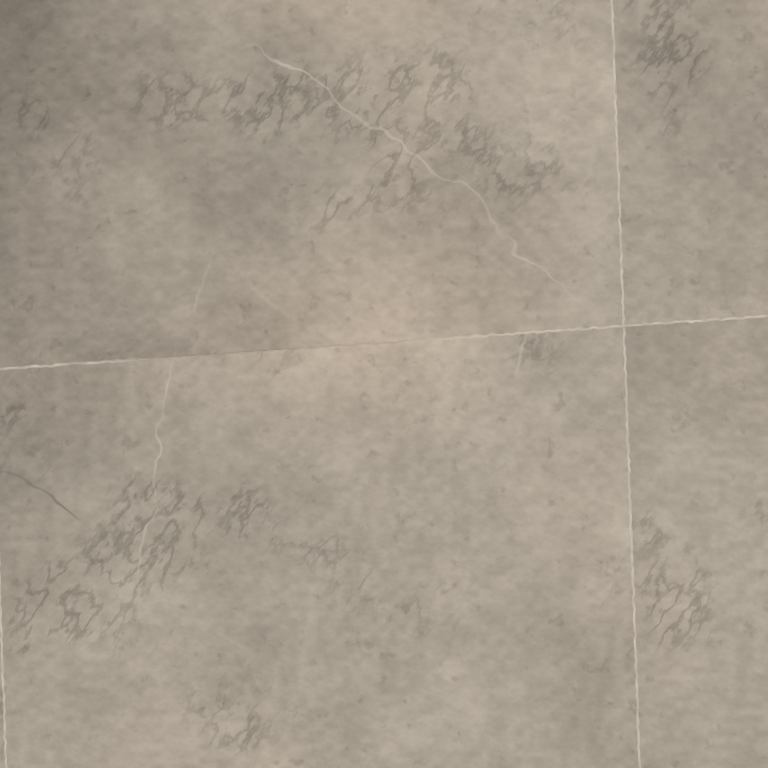
A WebGL 1 fragment shader for this texture:

```glsl
precision highp float;
uniform vec2 u_resolution;

float hash(vec2 p) {
  return fract(sin(dot(p, vec2(127.1, 311.7))) * 43758.5453);
}

float noise(vec2 p) {
  vec2 i = floor(p), f = fract(p);
  f = f * f * (3.0 - 2.0 * f);
  return mix(mix(hash(i), hash(i + vec2(1.0, 0.0)), f.x),
             mix(hash(i + vec2(0.0, 1.0)), hash(i + vec2(1.0, 1.0)), f.x), f.y);
}

float fbm(vec2 p) {
  float sum = 0.0, amp = 0.5;
  for (int i = 0; i < 5; i++) {
    sum += amp * noise(p);
    p = mat2(0.8, 0.6, -0.6, 0.8) * p * 2.03 + 7.3;
    amp *= 0.5;
  }
  return sum / 0.97;
}

float stroke(float d, float halfWidth) {
  float px = 0.8 / u_resolution.y;
  return 1.0 - smoothstep(halfWidth - px, halfWidth + px, abs(d));
}

float glow(vec2 p, vec2 center, vec2 size) {
  vec2 q = (p - center) / size;
  return exp(-dot(q, q));
}

// Wandering mineral vein from a to b, bowed sideways and tapered at its ends
float vein(vec2 p, vec2 a, vec2 b, float bow, float halfWidth) {
  vec2 ab = b - a;
  float len = length(ab);
  float h = dot(p - a, ab) / (len * len);
  float side = dot(p - a, vec2(-ab.y, ab.x)) / len;
  float bend = 0.03 * (noise(p * 15.0) - 0.5) + 0.014 * (noise(p * 48.0) - 0.5);
  float ends = smoothstep(0.0, 0.15, h) * (1.0 - smoothstep(0.8, 1.0, h));
  float d = side - bow * 4.0 * h * (1.0 - h) - bend * min(1.0, len * 3.0);
  d += 0.003 * (noise(p * 130.0) - 0.5);
  float halo = 0.25 * exp(-abs(d) / 0.005);
  return ends * (stroke(d, halfWidth) * (0.25 + 0.75 * noise(p * 38.0)) + halo);
}

void main() {
  vec2 uv = gl_FragCoord.xy / u_resolution;

  // Slightly skewed grid of large square tiles
  vec2 grid = vec2(uv.x + 0.036 * uv.y - 0.833, uv.y - 0.069 * uv.x - 0.5195) / 0.825;
  vec2 tile = floor(grid);
  vec2 jointDist = (fract(grid + 0.5) - 0.5) * 0.825;
  vec2 p = uv + tile * 5.7;

  // Cloudy stone with fine grain
  float cloud = fbm(p * 4.5);
  float mottle = fbm(p * 17.0 + 4.0);
  float grain = fbm(p * vec2(85.0, 110.0));
  float tone = 0.666 + 0.13 * (cloud - 0.5) + 0.08 * (mottle - 0.5) + 0.1 * (grain - 0.5);
  tone += 0.012 * (hash(tile + 3.0) - 0.5);

  // Uneven light: shaded left side, soft bright pools in the middle
  tone -= 0.16 * glow(uv, vec2(-0.03, 1.03), vec2(0.22, 0.26));
  tone -= 0.065 * glow(uv, vec2(0.02, 0.64), vec2(0.28, 0.3));
  tone -= 0.03 * glow(uv, vec2(0.04, 0.44), vec2(0.14, 0.08));
  float pools = glow(uv, vec2(0.46, 0.57), vec2(0.19, 0.12))
              + glow(uv, vec2(0.47, 1.02), vec2(0.13, 0.08));
  tone += 0.058 * pools;

  // Scattered dark smudges broken into thin slanted wisps
  vec2 slant = mat2(0.8, 0.6, -0.6, 0.8) * p;
  float wisp = 1.0 - abs(2.0 * fbm(slant * vec2(60.0, 28.0)) - 1.0);
  float patches = smoothstep(0.54, 0.76, fbm(p * 8.0 + 21.0));
  tone -= 0.09 * patches * smoothstep(0.78, 1.0, wisp);
  tone -= 0.05 * smoothstep(0.66, 0.84, fbm(p * 65.0 + 9.0));

  vec3 color = tone * vec3(1.0, 0.938, 0.852);
  color += vec3(0.014, 0.0, -0.004) * pools;
  color += vec3(-0.012, 0.0, 0.004) * (fbm(p * 6.0 + 50.0) - 0.4);

  // Pale and dark veins
  float pale = 0.6 * vein(uv, vec2(0.29, 0.955), vec2(0.785, 0.57), 0.03, 0.0021);
  pale += 0.5 * vein(uv, vec2(0.23, 0.56), vec2(0.176, 0.2), 0.0, 0.0019);
  pale += 0.3 * vein(uv, vec2(0.272, 0.67), vec2(0.252, 0.585), 0.0, 0.002);
  pale += 0.25 * vein(uv, vec2(0.285, 0.665), vec2(0.395, 0.578), 0.0, 0.0025);
  pale += 0.4 * vein(uv, vec2(0.685, 0.575), vec2(0.668, 0.505), 0.0, 0.002);
  pale += 0.13 * vein(uv, vec2(0.178, 0.23), vec2(0.33, 0.15), 0.0, 0.003);
  color = mix(color, vec3(0.77, 0.73, 0.67), min(pale, 1.0));
  float dark = vein(uv, vec2(-0.02, 0.395), vec2(0.115, 0.32), 0.006, 0.0015);
  color = mix(color, vec3(0.4, 0.37, 0.34), 0.4 * dark);

  // Thin grout lines; the horizontal one is worn away mid-tile
  vec2 rough = jointDist + 0.002 * (noise(uv * 150.0) - 0.5);
  float worn = smoothstep(0.1, 0.24, uv.x) * (1.0 - smoothstep(0.48, 0.66, uv.x));
  float across = stroke(rough.y, 0.0016);
  float grout = max(stroke(rough.x, 0.0015), across * (1.0 - worn));
  color = mix(color, vec3(0.52, 0.48, 0.43), 0.18 * across * worn);
  color = mix(color, vec3(0.81, 0.77, 0.71), grout * (0.35 + 0.6 * noise(uv * 110.0)));

  gl_FragColor = vec4(clamp(color, 0.0, 1.0), 1.0);
}
```
